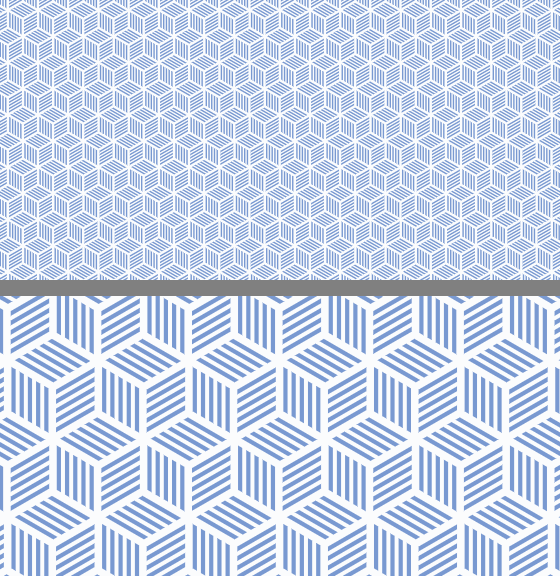
Top: the whole. Bottom: its middle third, enlarged.
This pattern is drawn by a Shadertoy shader. Its source:

```glsl
// Isometric cubes hatched in blue on white, packed on a hexagonal lattice.
// Each cube is three rhombic faces: one striped face turned by thirds of a
// circle, measured as a distance field and smoothed over one pixel.

const float SQRT3 = 1.7320508;
const float CUBE_WIDTH = 0.1079;               // in canvas heights
const vec2 CUBE_ORIGIN = vec2(0.8372, 0.5586); // centre of one cube

// All stripe sizes are in cube widths
const float STRIPE_PITCH = 0.0905;
const float STRIPE_HALF_WIDTH = 0.0232;
const float STRIPE_END_GAP = 0.038;

const vec3 PAPER = vec3(0.985, 0.99, 0.993);
const vec3 INK = vec3(0.475, 0.60, 0.82);

// Offset from the nearest centre of a pointy-topped hexagon one unit wide
vec2 hexLocal(vec2 p) {
    vec2 cell = vec2(1.0, SQRT3);
    vec2 a = mod(p + 0.5 * cell, cell) - 0.5 * cell;
    vec2 b = mod(p, cell) - 0.5 * cell;
    return dot(a, a) < dot(b, b) ? a : b;
}

// Distance to five upright stripes with slanted ends on the left face
float stripedFace(vec2 p, float pitch, float halfWidth, float endGap) {
    float across = p.x + 0.25;
    float along = p.y + (p.x + 0.5) / SQRT3;
    float stripe = clamp(round(across / pitch), -2.0, 2.0);
    float side = abs(across - stripe * pitch) - halfWidth;
    float end = abs(along) * 0.5 * SQRT3 - 0.25 + endGap;
    return max(side, end);
}

// Nearest stripe among the three faces
float stripedCube(vec2 p) {
    mat2 thirdTurn = mat2(-0.5, 0.5 * SQRT3, -0.5 * SQRT3, -0.5);
    float d = 1.0;
    for (int face = 0; face < 3; face++) {
        d = min(d, stripedFace(p, STRIPE_PITCH, STRIPE_HALF_WIDTH, STRIPE_END_GAP));
        p = thirdTurn * p;
    }
    return d;
}

// Share of a pixel lying inside an edge at signed distance d
float coverage(float d, float pixel) {
    return clamp(0.5 - d / pixel, 0.0, 1.0);
}

void mainImage(out vec4 fragColor, in vec2 fragCoord) {
    vec2 canvas = fragCoord / iResolution.y;
    vec2 p = hexLocal((canvas - CUBE_ORIGIN) / CUBE_WIDTH);
    float pixel = 1.0 / (iResolution.y * CUBE_WIDTH);
    float ink = coverage(stripedCube(p), pixel);
    fragColor = vec4(mix(PAPER, INK, ink), 1.0);
}
```
